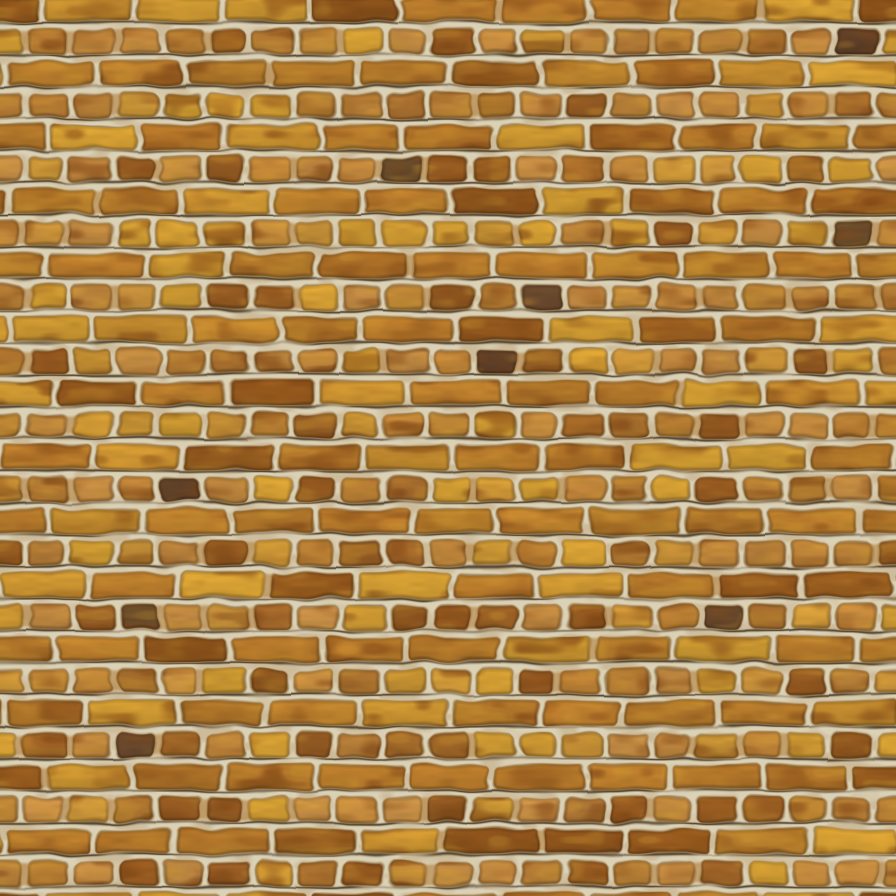
A WebGL 2 fragment shader for this texture:

```glsl
#version 300 es
precision highp float;
// Painterly ochre brick wall: 28 courses alternating 10 stretchers and 20 headers.
uniform vec2 u_resolution;
out vec4 fragColor;

const float COURSES = 28.0;
const float STRETCHERS = 10.0;
const float HEADERS = 20.0;

const vec3 CREAM = vec3(0.86, 0.82, 0.71);
const vec3 TAN = vec3(0.70, 0.58, 0.41);
const vec3 SHADOW = vec3(0.30, 0.24, 0.16);
const vec3 OCHRE = vec3(0.72, 0.48, 0.17);
const vec3 GOLD = vec3(0.83, 0.62, 0.20);
const vec3 BUFF = vec3(0.79, 0.57, 0.29);
const vec3 BROWN = vec3(0.52, 0.29, 0.09);
const vec3 BURNT = vec3(0.31, 0.21, 0.15);

float hash(vec2 p) {
  return fract(sin(dot(p, vec2(127.1, 311.7))) * 43758.5);
}

// Value noise over the canvas, wrapping after a whole number of cells.
float noise(vec2 uv, vec2 cells, float seed) {
  vec2 p = uv * cells;
  vec2 i = floor(p);
  vec2 f = fract(p);
  f = f * f * (3.0 - 2.0 * f);
  vec2 a = mod(i, cells) + seed;
  vec2 b = mod(i + 1.0, cells) + seed;
  return mix(mix(hash(a), hash(vec2(b.x, a.y)), f.x),
             mix(hash(vec2(a.x, b.y)), hash(b), f.x), f.y);
}

float roundedBox(vec2 p, vec2 halfSize, float radius) {
  vec2 q = abs(p) - halfSize + radius;
  return length(max(q, 0.0)) + min(max(q.x, q.y), 0.0) - radius;
}

// Position of a vertical joint, slightly uneven, in brick widths.
float jointAt(float index, float row, float count) {
  return index + 0.13 * (hash(vec2(mod(index, count), row + 41.0)) - 0.5);
}

// Base colour of one brick; headers are paler and vary more.
vec3 brickColour(vec2 id, float isHeader) {
  float pick = hash(id + 7.3);
  vec3 c = mix(OCHRE, BUFF, isHeader * (0.25 + 0.65 * hash(id + 19.1)));
  c = mix(c, GOLD, smoothstep(0.55, 0.95, pick));
  c = mix(c, BROWN, (1.0 - smoothstep(0.06, 0.30, pick)) * 0.75);
  float burnt = step(0.965, hash(id + 53.7)) * isHeader;
  return mix(c, BURNT, burnt * 0.8) * (0.95 + 0.1 * hash(id + 3.9));
}

// Brushed blotches and rounded light across the face of a brick.
vec3 brickFace(vec3 base, vec2 uv, vec2 p, float dist, vec2 id) {
  float blotch = noise(uv, vec2(36.0, 80.0), 11.0);
  float streak = noise(uv, vec2(60.0, 210.0), 23.0);
  float worn = 0.25 + 0.5 * hash(id + 31.0);
  vec3 c = mix(base, BROWN, smoothstep(0.5, 0.95, blotch) * worn);
  c = mix(c, GOLD, (1.0 - smoothstep(0.1, 0.45, blotch)) * 0.3);
  c *= 0.97 + 0.08 * (streak - 0.5) + 0.14 * p.y;
  float rim = smoothstep(-0.13, -0.01, dist);
  return mix(c, c * 0.76, rim * (0.75 - 0.6 * p.y));
}

// Pale mortar, dull beside the bricks, with broken dark lines under them.
vec3 mortar(vec2 uv, float dist, float belowBrick, float faint) {
  float smear = noise(uv, vec2(44.0, 90.0), 67.0);
  vec3 c = mix(TAN * 0.88, CREAM, smoothstep(-0.01, 0.08, dist + 0.05 * (smear - 0.5)));
  c = mix(c, TAN, 0.35 * smoothstep(0.5, 0.9, smear));
  c = mix(c, mix(TAN, OCHRE, 0.5), faint);
  float line = exp(-pow((belowBrick - 0.055) / 0.04, 2.0));
  float strength = smoothstep(0.1, 0.65, noise(uv, vec2(24.0, 56.0), 89.0));
  return mix(c, SHADOW, line * (0.25 + 0.65 * strength));
}

void main() {
  vec2 uv = gl_FragCoord.xy / u_resolution;
  float pixel = COURSES / u_resolution.y;

  // Gentle hand-made wobble, in course heights.
  vec2 wobble = vec2(noise(uv, vec2(45.0, 70.0), 5.0),
                     noise(uv, vec2(38.0, 56.0), 17.0)) - 0.5;
  wobble *= vec2(0.16, 0.15);

  // Courses run from the top; odd ones are headers.
  float level = (1.0 - uv.y) * COURSES + 0.21 - wobble.y;
  float row = mod(floor(level), COURSES);
  float isHeader = mod(row, 2.0);
  float count = mix(STRETCHERS, HEADERS, isHeader);
  float width = COURSES / count;
  float halfBond = mix(0.5 * mod(row * 0.5 + 1.0, 2.0), 0.53, isHeader);
  float drift = (hash(vec2(row, 2.7)) - 0.5) * 0.12 + 0.03;
  float x = uv.x * count - halfBond - drift + wobble.x / width;

  // Find the brick between two uneven joints.
  float column = floor(x);
  column -= step(x, jointAt(column, row, count));
  column += step(jointAt(column + 1.0, row, count), x);
  float left = jointAt(column, row, count);
  float right = jointAt(column + 1.0, row, count);
  vec2 id = vec2(mod(column, count), row);

  vec2 p = vec2((x - 0.5 * (left + right)) * width, 0.5 - fract(level));
  vec2 halfSize = vec2(0.5 * (right - left) * width - 0.11,
                       0.385 - 0.03 * hash(id + 61.0));
  float dist = roundedBox(p, halfSize, mix(0.12, 0.17, isHeader));

  // Some upright joints are nearly smeared over.
  float nearest = mod(column + step(0.0, p.x), count);
  float faint = step(hash(vec2(nearest, row + 83.0)), 0.08 + 0.17 * isHeader);
  faint *= 0.65 * (1.0 - smoothstep(0.25, 0.4, abs(p.y)));

  vec3 face = brickFace(brickColour(id, isHeader), uv, p, dist, id);
  vec3 bed = mortar(uv, dist, -p.y - halfSize.y, faint);
  float soft = max(0.03, 0.7 * pixel);
  fragColor = vec4(mix(face, bed, smoothstep(-soft, soft, dist)), 1.0);
}
```
